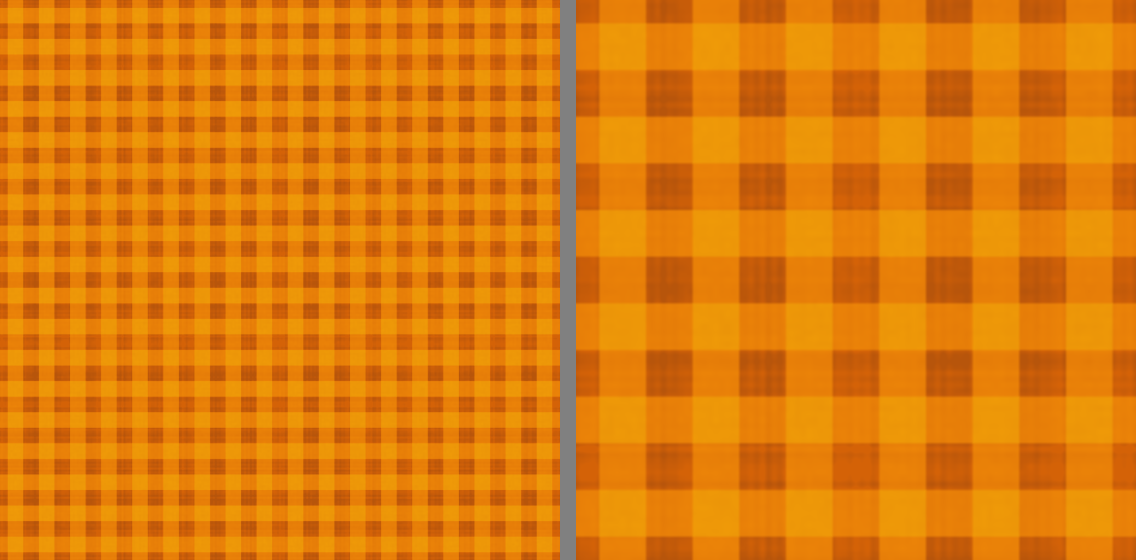
Left, the full canvas; right, a detail of the centre.
Write a WebGL 1 fragment shader that draws this pattern.

```glsl
precision highp float;
// Orange gingham cloth: equal warp and weft bands cross into three tones.
// Wrapped value noise gives each thread and band its own shade, most
// visible where two dark bands overlap; every count is whole, so it tiles.

uniform vec2 u_resolution;

#define REPEATS 18.0
#define BAND_WIDTH 0.5
#define EDGE_SOFTNESS 0.022
#define THREADS_PER_REPEAT 16.0
#define THREAD_WEAR 0.85
#define BAND_WEAR 0.55
#define GRAIN_WEAR 0.45
#define PLAIN_WEAR 0.022
#define GOLD vec3(0.93, 0.592, 0.03)
#define ORANGE vec3(0.91, 0.50, 0.03)
#define RUST vec3(0.82, 0.38, 0.03)
#define BROWN vec3(0.735, 0.34, 0.04)

float hash(vec2 p) {
  vec3 q = fract(vec3(p.xyx) * 0.1031);
  q += dot(q, q.yzx + 33.33);
  return fract((q.x + q.y) * q.z);
}

// Smooth noise along one axis, repeating after count steps.
float lineNoise(float x, float count, float seed) {
  float i = floor(x);
  float a = hash(vec2(mod(i, count), seed));
  float b = hash(vec2(mod(i + 1.0, count), seed));
  return mix(a, b, smoothstep(0.0, 1.0, x - i));
}

// Smooth noise over the cloth, repeating after count steps each way.
float clothNoise(vec2 p, vec2 count) {
  vec2 i = floor(p);
  vec2 f = smoothstep(0.0, 1.0, p - i);
  vec2 lo = mod(i, count);
  vec2 hi = mod(i + 1.0, count);
  float bottom = mix(hash(lo), hash(vec2(hi.x, lo.y)), f.x);
  float top = mix(hash(vec2(lo.x, hi.y)), hash(hi), f.x);
  return mix(bottom, top, f.y);
}

// Coverage of the dark bands, centred on whole repeats.
vec2 bandCoverage(vec2 cell, vec2 pixel) {
  vec2 fromCentre = abs(fract(cell + 0.5) - 0.5);
  vec2 soft = max(vec2(EDGE_SOFTNESS), 0.5 * pixel);
  return 1.0 - smoothstep(-soft, soft, fromCentre - 0.5 * BAND_WIDTH);
}

void main() {
  vec2 uv = gl_FragCoord.xy / u_resolution;
  vec2 cell = uv * REPEATS;
  vec2 band = bandCoverage(cell, REPEATS / u_resolution);

  // Shade of single threads and of whole bands.
  float threads = REPEATS * THREADS_PER_REPEAT;
  float warp = lineNoise(uv.x * threads, threads, 11.0) - 0.5;
  float weft = lineNoise(uv.y * threads, threads, 47.0) - 0.5;
  vec2 bandIndex = mod(floor(cell + 0.5), REPEATS);
  float warpBand = hash(vec2(bandIndex.x, 71.0)) - 0.5;
  float weftBand = hash(vec2(bandIndex.y, 93.0)) - 0.5;

  // Short fibres lying along each thread direction.
  vec2 along = vec2(threads, threads * 0.5);
  float grain = 0.5 * (clothNoise(uv * along, along)
    + clothNoise(uv * along.yx, along.yx)) - 0.5;

  // Dark crossings range from rust to brown.
  float wear = THREAD_WEAR * (warp + weft)
    + BAND_WEAR * (warpBand + weftBand) + GRAIN_WEAR * grain;
  vec3 crossing = mix(RUST, BROWN, clamp(0.5 + wear, -0.15, 1.2));

  // Weave the three tones, with fainter streaks on the dyed single bands.
  vec3 colour = mix(GOLD, ORANGE, max(band.x, band.y));
  float streak = warp * (0.35 + band.x) + weft * (0.35 + band.y) + grain;
  colour *= 1.0 - PLAIN_WEAR * streak * vec3(0.7, 1.5, 1.0);
  colour = mix(colour, crossing, band.x * band.y);

  gl_FragColor = vec4(colour, 1.0);
}
```
